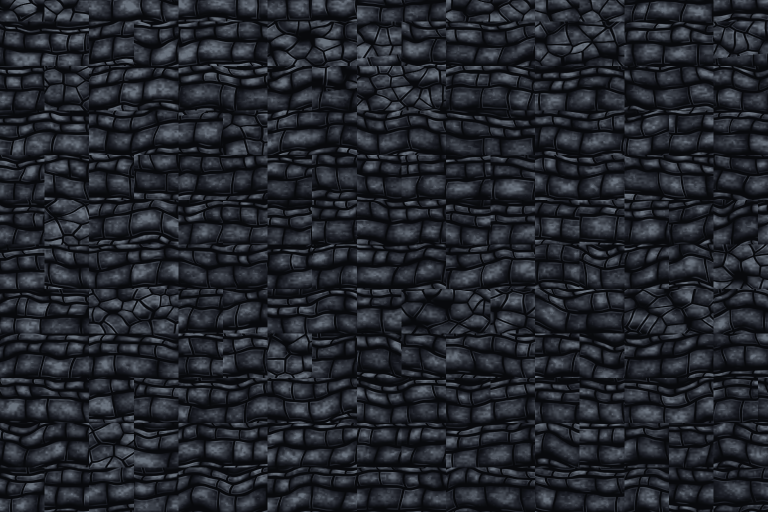
A Shadertoy shader for this texture:

```glsl
const float PATCH_SIZE = 0.0871;    // patch edge, in canvas heights
const float TALL_WIDTH = 0.64;      // scale widths, in patches
const float SHORT_WIDTH = 0.46;
const float TALL_TOP = 0.52;        // row limits inside one repeat
const float SHORT_TOP = 0.84;
const float ROW_WAVE = 0.36;
const float CORNER = 0.035;
const float GROOVE = 0.036;
const float SIDE_GAIN = 1.35;       // narrows the upright grooves
const float MOSAIC_SHARE = 0.07;
const float GLOSS = 1.30;
const float RIM_GLOSS = 0.50;
const float DEPTH = 1.25;           // deepens the dark tones
const vec2 MOSAIC_SCALE = vec2(2.3, 3.0);
const vec3 SHADOW = vec3(0.030, 0.036, 0.046);
const vec3 SHEEN = vec3(0.365, 0.395, 0.435);
const vec3 MID_TINT = vec3(-0.004, -0.006, 0.008);

struct Scale {
    vec2 local;   // position inside the scale, about -1 to 1
    float edge;   // distance to the groove, in patches
    float id;
};

float hash(vec2 p) {
    return fract(sin(dot(p, vec2(127.1, 311.7))) * 43758.5453);
}

vec2 hash2(vec2 p) {
    return vec2(hash(p), hash(p + 19.37));
}

float noise(vec2 p) {
    vec2 i = floor(p), f = fract(p);
    f = f * f * (3.0 - 2.0 * f);
    return mix(mix(hash(i), hash(i + vec2(1, 0)), f.x),
               mix(hash(i + vec2(0, 1)), hash(i + vec2(1, 1)), f.x), f.y);
}

// Jittered position of a divider between two scales of a row
float divider(float k, float row) {
    return k + 0.6 * (hash(vec2(k, row)) - 0.5);
}

// Wavy rows (tall, short, sliver) cut into rounded boxes
Scale rowScale(vec2 q, float seed) {
    float v = q.y + ROW_WAVE * (noise(vec2(q.x * 1.2, seed * 31.0)) - 0.5);
    v += 0.08 * (noise(q * 3.5) - 0.5) + 0.20 * (seed - 0.5);
    float repeatId = floor(v), f = v - repeatId;
    float sway = noise(vec2(q.x * 1.3, repeatId + seed * 17.0)) - 0.5;
    float tallTop = TALL_TOP + 0.16 * sway;
    float shortTop = SHORT_TOP - 0.14 * sway;
    float level = step(tallTop, f) + step(shortTop, f);
    float row = 3.0 * repeatId + level + floor(seed * 50.0);
    float low = level < 0.5 ? 0.0 : (level < 1.5 ? tallTop : shortTop);
    float high = level < 0.5 ? tallTop : (level < 1.5 ? shortTop : 1.0);
    float width = level < 0.5 ? TALL_WIDTH : SHORT_WIDTH;
    float across = (f - low) / (high - low) - 0.5;
    float bend = 0.22 * (hash(vec2(row, 5.0)) - 0.5) * across - 0.14 * across * across;
    float u = (q.x + bend + 0.08 * noise(q * 3.0 + 11.0)) / width + hash(vec2(row, 2.0));
    float k = floor(u);
    k += step(divider(k + 1.0, row), u) - step(u, divider(k, row));
    float left = divider(k, row), right = divider(k + 1.0, row);

    vec2 halfSize = 0.5 * vec2((right - left) * width, high - low);
    vec2 c = vec2((u - 0.5 * (left + right)) * width, f - 0.5 * (low + high));
    vec2 b = (abs(c) - halfSize) * vec2(SIDE_GAIN, 1.0) + CORNER;
    float dist = length(max(b, 0.0)) + min(max(b.x, b.y), 0.0) - CORNER;
    return Scale(c / halfSize, -dist, hash(vec2(k, row + 3.0)));
}

// Irregular cracked cells
Scale mosaicScale(vec2 q) {
    vec2 p = q * MOSAIC_SCALE + 0.45 * vec2(noise(q * 2.5), noise(q * 2.5 + 9.0));
    vec2 cell = floor(p), nearest = vec2(9.0), owner = cell;
    for (int j = -1; j <= 1; j++)
    for (int i = -1; i <= 1; i++) {
        vec2 g = cell + vec2(i, j);
        vec2 r = g + hash2(g) - p;
        if (dot(r, r) < dot(nearest, nearest)) { nearest = r; owner = g; }
    }
    float border = 1.0;
    for (int j = -2; j <= 2; j++)
    for (int i = -2; i <= 2; i++) {
        vec2 g = owner + vec2(i, j);
        vec2 r = g + hash2(g) - p;
        vec2 d = r - nearest;
        if (dot(d, d) > 0.0001) border = min(border, dot(0.5 * (nearest + r), normalize(d)));
    }
    return Scale(-nearest * 1.5, border / 2.2, hash(owner + 4.0));
}

vec3 leather(vec2 p, float aspect) {
    // Patches, many joined into wide pairs, each with its own cut of the hide
    vec2 q = p / PATCH_SIZE;
    vec2 tile = floor(q);
    vec2 pairTile = vec2(floor(tile.x * 0.5) + 300.0, tile.y);
    float seed = hash(pairTile) > 0.35 ? hash(pairTile + 8.0) : hash(tile + 1.0);
    q.x += seed * 40.0;

    float upperLeft = smoothstep(0.6, 1.05, p.y - 0.15 * p.x / aspect);
    bool isMosaic = hash(vec2(seed * 91.0, 6.0)) < MOSAIC_SHARE + 0.40 * upperLeft;
    Scale s = rowScale(q, seed);
    if (isMosaic) s = mosaicScale(q);

    // Glossy dome, bright near its top and tilted to one side
    vec2 l = s.local - vec2(0.0, 0.18);
    vec2 fall = clamp(1.0 - l * l, 0.0, 1.0);
    float dome = pow(fall.x, 0.6) * pow(fall.y, 1.5);
    dome *= 1.0 + 0.9 * (s.id - 0.4) * s.local.x;
    float grain = 0.5 * noise(q * vec2(7.0, 9.0) + s.id * 20.0);
    grain += 0.5 * noise(q * vec2(17.0, 21.0) + 5.0);
    float light = mix(0.65, 1.0, hash(vec2(s.id, 7.0))) * mix(0.95, 1.08, upperLeft);
    light *= 1.0 + 0.10 * (0.5 - p.x / aspect);
    float tone = GLOSS * light * dome * (0.4 + 0.8 * grain);
    tone = pow(max(tone, 0.0), DEPTH);

    // Small sharp scuffs
    float scuff = smoothstep(0.74, 0.84, noise(q * vec2(13.0, 20.0) + 40.0));
    tone += 0.22 * scuff * dome;

    // Thin broken rim, dark groove
    float rim = smoothstep(0.022, 0.038, s.edge) * (1.0 - smoothstep(0.038, 0.07, s.edge));
    tone += RIM_GLOSS * rim * light * smoothstep(0.4, 0.75, noise(q * 4.0 + 70.0));
    float groove = isMosaic ? 0.8 * GROOVE : GROOVE;
    tone *= smoothstep(0.45 * groove, groove, s.edge);
    tone = clamp(tone, 0.0, 1.12);
    return mix(SHADOW, SHEEN, tone) + MID_TINT * smoothstep(0.0, 0.2, tone) * (1.12 - tone);
}

void mainImage(out vec4 fragColor, in vec2 fragCoord) {
    float aspect = iResolution.x / iResolution.y;
    vec3 color = vec3(0.0);
    for (int i = 0; i < 4; i++) {
        vec2 offset = vec2(i % 2, i / 2) * 0.5 - 0.25;
        color += leather((fragCoord + offset) / iResolution.y, aspect);
    }
    fragColor = vec4(color * 0.25, 1.0);
}
```
